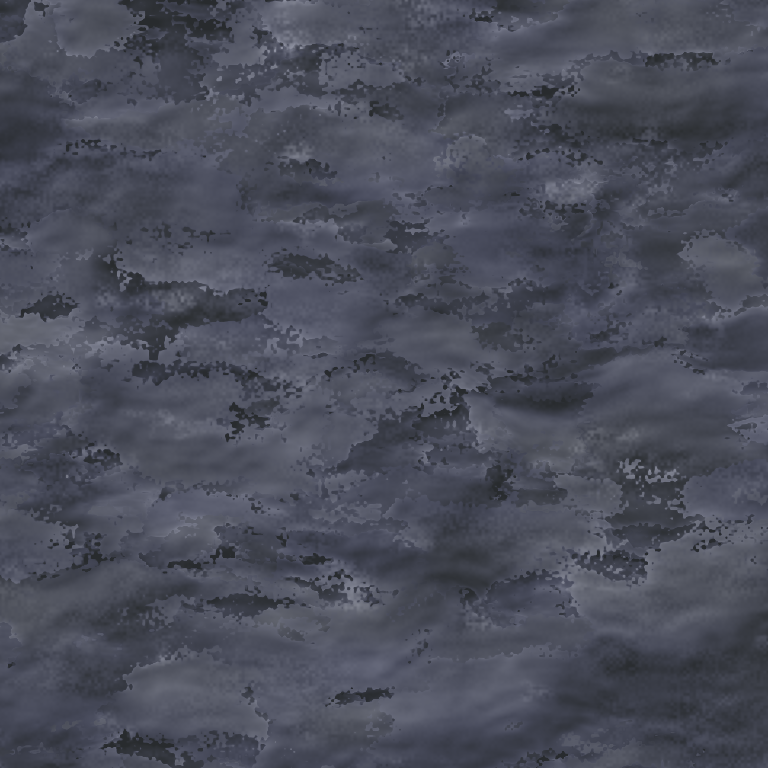
This texture is drawn by a WebGL 1 fragment shader. Its source:

```glsl
precision highp float;

uniform vec2 u_resolution;

#define LAYERS 7
#define PLATE_SCALE vec2(5.0, 10.5)
#define COVER_LEVEL 0.535
#define FRAY 0.085
#define GRAIN_SCALE 240.0
#define WARP 0.045
#define RIM_GAIN 0.115
#define SHADOW_GAIN 0.19
#define RELIEF_GAIN 0.42
#define DARK_TONE 0.232
#define LIGHT_TONE 0.335

float hash(vec2 p) {
  vec3 q = fract(vec3(p.xyx) * 0.1031);
  q += dot(q, q.yzx + 33.33);
  return fract((q.x + q.y) * q.z);
}

float noise(vec2 p) {
  vec2 cell = floor(p);
  vec2 f = fract(p);
  f = f * f * f * (f * (f * 6.0 - 15.0) + 10.0);
  float low = mix(hash(cell), hash(cell + vec2(1.0, 0.0)), f.x);
  float high = mix(hash(cell + vec2(0.0, 1.0)), hash(cell + vec2(1.0)), f.x);
  return mix(low, high, f.y);
}

// Smooth fractal noise for shadows and broad relief
float softFbm(vec2 p) {
  float sum = 0.0;
  float weight = 0.52;
  for (int i = 0; i < 3; i++) {
    sum += weight * noise(p);
    p = p * 2.03 + vec2(17.3, 9.1);
    weight *= 0.5;
  }
  return sum + 0.045;
}

// The same field with finer octaves, for ragged outlines
float raggedFbm(vec2 p) {
  vec2 fine = p * 8.3 + vec2(61.7, 43.9);
  return softFbm(p) + 0.075 * (noise(fine) - 0.5)
       + 0.05 * (noise(fine * 2.1 + 5.7) - 0.5);
}

float reliefHeight(vec2 p) {
  return softFbm(p * vec2(9.0, 15.0) + 140.0);
}

void main() {
  vec2 uv = gl_FragCoord.xy / min(u_resolution.x, u_resolution.y);

  // Bend the strata so that outlines do not follow the noise lattice
  vec2 bend = vec2(softFbm(uv * 7.0 + 31.0), softFbm(uv * 7.0 + 83.0)) - 0.5;
  vec2 p = uv + WARP * bend * vec2(1.6, 1.0);

  float grain = noise(uv * GRAIN_SCALE) - 0.5;
  float tone = DARK_TONE;
  float blueness = 0.5;

  // Stack frayed plates, each casting a soft shadow on those beneath
  for (int i = 0; i < LAYERS; i++) {
    float index = float(i);
    vec2 offset = vec2(13.7, 29.3) * (index + 1.0);
    vec2 scale = PLATE_SCALE * (0.85 + 0.65 * hash(vec2(index, 4.0)));
    vec2 q = p * scale + offset;

    float height = raggedFbm(q) - COVER_LEVEL + FRAY * grain;
    float cover = smoothstep(-0.014, 0.014, height);

    vec2 shadowShift = vec2(-0.004, 0.009) * scale;
    float shadow = smoothstep(-0.07, 0.05, softFbm(q + shadowShift) - COVER_LEVEL);
    float shadowPatch = smoothstep(0.3, 0.75, noise(q * 1.3 + 7.0));
    tone *= 1.0 - SHADOW_GAIN * shadow * shadowPatch;

    // Flat interior, brightening towards the broken rim
    float patchTone = smoothstep(0.2, 0.8, noise(q * 0.8 + 51.0));
    float streak = softFbm(q * vec2(1.5, 3.0) + 23.0) - 0.5;
    float rim = exp(-max(height, 0.0) * 17.0);
    float rimPatch = smoothstep(0.2, 0.85, noise(q * 2.2 + 71.0));
    float plate = mix(DARK_TONE, LIGHT_TONE, patchTone) + 0.07 * streak;
    plate += RIM_GAIN * rim * rimPatch * (0.85 + 0.9 * grain);

    tone = mix(tone, plate, cover);
    blueness = mix(blueness, mix(noise(q * 0.9 + 97.0), 1.0, 0.5 * rim), cover);
  }

  // Light from the upper left, fine grain and rare bright flecks
  float slope = reliefHeight(p) - reliefHeight(p + vec2(-0.006, 0.008));
  tone += RELIEF_GAIN * clamp(slope, -0.14, 0.16);
  float grainPatch = smoothstep(0.4, 0.75, softFbm(uv * vec2(10.0, 16.0) + 211.0));
  tone += grain * (0.012 + 0.05 * grainPatch);
  float fleck = smoothstep(0.66, 0.85, softFbm(uv * vec2(13.0, 20.0) + 307.0));
  tone += 0.12 * fleck * (0.5 + grain);
  tone = clamp(tone, 0.16, 0.56);

  // Slate grey, with cooler rims and more neutral plates
  float blueLift = mix(0.045, 0.08, blueness) * smoothstep(0.08, 0.3, tone);
  vec3 slate = vec3(tone - 0.003, tone + 0.009, tone + blueLift);
  gl_FragColor = vec4(slate, 1.0);
}
```
